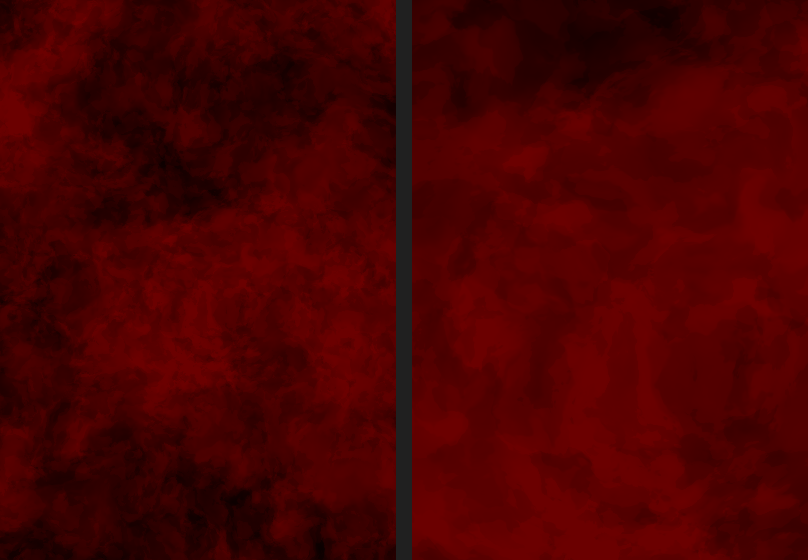
Left, the full canvas; right, a detail of the centre.
A Shadertoy shader for this texture:

```glsl
// Dark red grunge: broad clouded tones broken up by ragged, layered paint washes.
#define MID_RED 0.238      // average brightness
#define RED_SPAN 0.155     // largest departure of the clouds from the average
#define BROAD_GAIN 0.62    // strength of the large light and dark zones
#define CLOUD_GAIN 1.7     // strength of the medium clouds
#define CLOUD_SCALE 3.4    // clouds per canvas width
#define WASH_GAIN 0.026    // brightness step of each ragged wash
#define WASH_SCALE 4.0     // scale of the largest wash
#define WASH_GROWTH 1.5    // scale ratio from one wash to the next
#define WASH_COUNT 7
#define EDGE_SOFTNESS 0.035
#define RAGGEDNESS 0.05    // how far fine noise tears the shapes

const float TAU = 6.2831853;

// Integer hash to a value from -1 to 1
float hash(ivec2 cell) {
    uvec2 q = uvec2(cell) * uvec2(1597334673u, 3812015801u);
    uint h = (q.x ^ q.y) * 1597334673u;
    h = (h ^ (h >> 15)) * 2246822519u;
    h ^= h >> 13;
    return float(h >> 8) / 8388608.0 - 1.0;
}

float valueNoise(vec2 p) {
    ivec2 cell = ivec2(floor(p));
    vec2 f = fract(p);
    f = f * f * f * (f * (f * 6.0 - 15.0) + 10.0);
    float low = mix(hash(cell), hash(cell + ivec2(1, 0)), f.x);
    float high = mix(hash(cell + ivec2(0, 1)), hash(cell + ivec2(1, 1)), f.x);
    return mix(low, high, f.y);
}

float fbm(vec2 p) {
    const mat2 turn = mat2(1.6, 1.2, -1.2, 1.6);
    float sum = 0.0, weight = 0.5;
    for (int i = 0; i < 5; i++) {
        sum += weight * valueNoise(p);
        p = turn * p + 17.3;
        weight *= 0.5;
    }
    return sum;
}

vec2 fbm2(vec2 p) {
    return vec2(fbm(p), fbm(p + vec2(41.7, 23.1)));
}

// Large zones: vertical waves whose phase shifts towards the left side
float broadTone(vec2 uv) {
    float leftWave = cos(TAU * (uv.y - 0.80) / 0.72);
    float mainWave = cos(TAU * (uv.y - 0.39) / 0.80);
    float tone = mix(leftWave, mainWave, smoothstep(0.08, 0.36, uv.x));
    tone += 0.75 * smoothstep(0.72, 1.0, uv.x) - 0.1;
    float floorShade = smoothstep(0.12, 0.0, uv.y) * smoothstep(0.08, 0.3, uv.x);
    return tone - 0.9 * floorShade;
}

// Overlapping washes with torn edges that fade out in places
float washes(vec2 p) {
    float tone = 0.0, scale = WASH_SCALE;
    for (int i = 0; i < WASH_COUNT; i++) {
        vec2 q = p * scale + float(i) * vec2(13.7, 29.3);
        float field = fbm(q);
        float presence = smoothstep(-0.3, 0.3, valueNoise(q * 0.4 + 7.9));
        float body = smoothstep(-EDGE_SOFTNESS, EDGE_SOFTNESS, field) * 2.0 - 1.0;
        tone += presence * mix(body, 3.0 * field, 0.35);
        scale *= WASH_GROWTH;
    }
    return WASH_GAIN * tone;
}

void mainImage(out vec4 fragColor, in vec2 fragCoord) {
    vec2 uv = fragCoord / iResolution.xy;
    vec2 p = fragCoord / iResolution.x;

    // Tear the coordinates at a coarse and a fine scale
    vec2 drift = fbm2(p * 2.6 + 5.2);
    vec2 tear = fbm2(p * 13.0 + 61.0);
    vec2 torn = p + 0.1 * drift + RAGGEDNESS * tear;

    // Zones and clouds, with their extremes softly compressed
    float tone = BROAD_GAIN * broadTone(uv + 0.2 * drift + RAGGEDNESS * tear);
    tone += CLOUD_GAIN * fbm(torn * CLOUD_SCALE + 3.7);
    float red = MID_RED + RED_SPAN * tanh(tone);

    // Washes stay crisp in light and dark zones alike
    red += washes(p + 0.06 * drift + 0.4 * RAGGEDNESS * tear);
    fragColor = vec4(clamp(red, 0.03, 0.42), 0.0, 0.0, 1.0);
}
```
